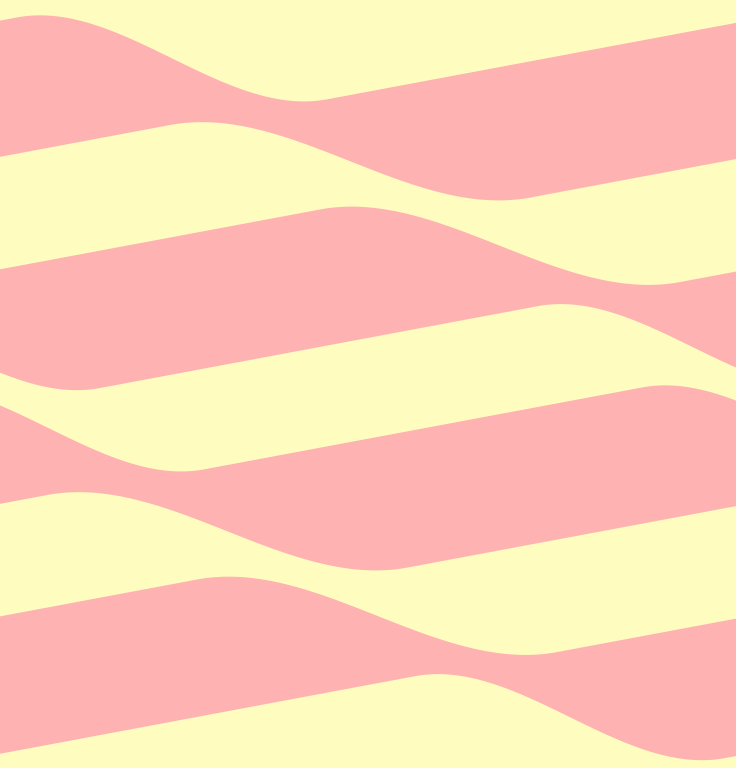
Write a Shadertoy shader that draws this pattern.

```glsl
const vec3 CREAM = vec3(1.0, 0.99, 0.75);
const vec3 PINK = vec3(1.0, 0.70, 0.70);

// Lengths are fractions of the canvas height, depth is measured from the top.
const int UNITS = 2;                                    // two ribbons per unit
const vec2 UNIT_STEP = vec2(-0.160, 0.4818);            // offset between units
const float PERIOD = 0.974;                             // wave length
const float SLOPE = 0.187;                              // climb of the straight part
const vec4 FALL_X = vec4(0.224, 0.456, 0.651, 0.902);   // middle of each fall
const vec4 EDGE_DEPTH = vec4(0.076, 0.210, 0.320, 0.452);
const vec4 FALL_WIDTH = vec4(0.404, 0.469, 0.469, 0.404);

// Slanted line that falls back smoothly once per period.
float waveDepth(float x, float fallWidth) {
    float t = mod(x + 0.5 * PERIOD, PERIOD) - 0.5 * PERIOD;
    float fall = smoothstep(-0.5 * fallWidth, 0.5 * fallWidth, t) - 0.5;
    return SLOPE * (PERIOD * fall - t);
}

void mainImage(out vec4 fragColor, in vec2 fragCoord) {
    float pixel = 1.0 / iResolution.y;
    vec2 p = fragCoord * pixel;
    p.y = 1.0 - p.y;

    // Upper edges add a ribbon, lower edges remove it.
    float ribbon = 0.0;
    for (int unit = 0; unit < UNITS; unit++) {
        vec2 q = p - float(unit) * UNIT_STEP;
        for (int edge = 0; edge < 4; edge++) {
            float depth = EDGE_DEPTH[edge] + waveDepth(q.x - FALL_X[edge], FALL_WIDTH[edge]);
            float below = clamp((q.y - depth) / pixel + 0.5, 0.0, 1.0);
            ribbon += edge % 2 == 0 ? below : -below;
        }
    }

    fragColor = vec4(mix(CREAM, PINK, clamp(ribbon, 0.0, 1.0)), 1.0);
}
```
